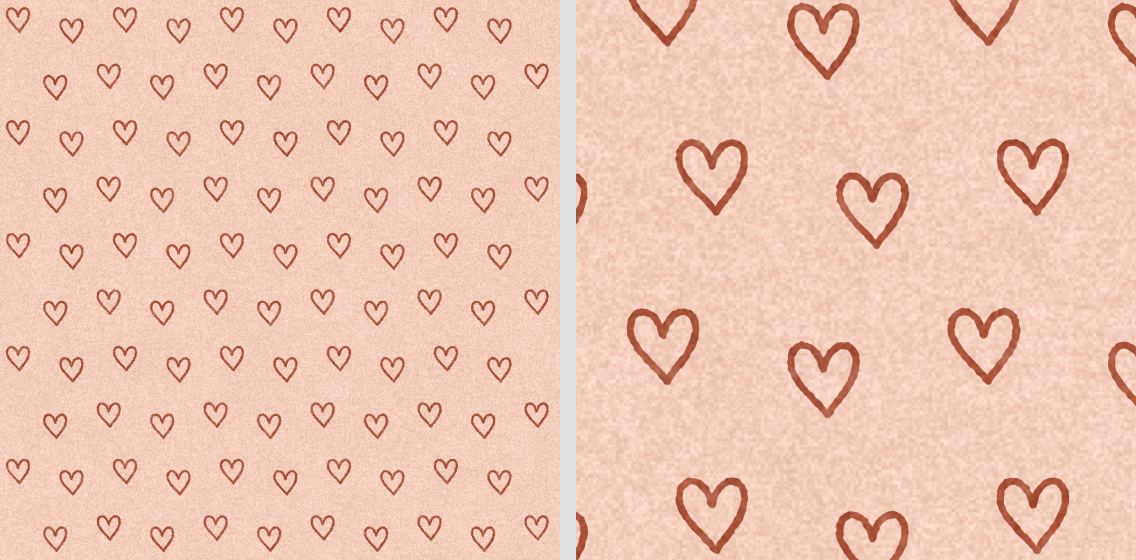
Left, the full canvas; right, a detail of the centre.
Reproduce this pattern procedurally as a WebGL 1 fragment shader.

```glsl
precision highp float;
// Rows of small hand-drawn heart outlines in rust ink on grainy blush paper.
// Each pixel finds its nearest heart on a staggered grid, then measures the
// distance to a curved outline; value noise adds paper grain and ink wear.

uniform vec2 u_resolution;

#define COUNT 10.0                      // hearts per row, and rows
#define PITCH vec2(0.0955, 0.1008)      // spacing across and down
#define FIRST vec2(0.0322, 0.0355)      // first heart, from the top left
#define ROW_SHIFT 0.0664                // sideways shift of odd rows
#define DROP 0.0200                     // lowering of every other heart
#define HEART_SIZE 0.0208               // half the heart height
#define LINE_HALF 0.0021                // half the line width
#define GRAIN_SCALE 430.0
#define GRAIN_DEPTH 0.17
#define PAPER vec3(0.953, 0.803, 0.738)
#define INK vec3(0.650, 0.305, 0.200)
#define INK_WEAR 0.22

float hash(vec2 p) {
  vec3 q = fract(vec3(p.xyx) * 0.1031);
  q += dot(q, q.yzx + 33.33);
  return fract((q.x + q.y) * q.z);
}

float noise(vec2 p) {
  vec2 cell = floor(p), f = fract(p);
  f = f * f * (3.0 - 2.0 * f);
  return mix(mix(hash(cell), hash(cell + vec2(1.0, 0.0)), f.x),
             mix(hash(cell + vec2(0.0, 1.0)), hash(cell + 1.0), f.x), f.y);
}

vec2 bezier(vec2 a, vec2 b, vec2 c, vec2 d, float t) {
  float s = 1.0 - t;
  return s * s * s * a + 3.0 * s * s * t * b + 3.0 * s * t * t * c + t * t * t * d;
}

// Right half of the outline: notch to side for t in 0..1, side to tip for 1..2.
vec2 halfOutline(float t) {
  vec2 side = vec2(0.94, 0.50);
  if (t < 1.0) return bezier(vec2(0.0, 0.31), vec2(0.19, 1.20), vec2(0.95, 1.17), side, t);
  return bezier(side, vec2(0.94, -0.06), vec2(0.25, -0.62), vec2(0.0, -1.0), t - 1.0);
}

float segmentDistance(vec2 p, vec2 a, vec2 b) {
  vec2 ap = p - a, ab = b - a;
  return length(ap - ab * clamp(dot(ap, ab) / dot(ab, ab), 0.0, 1.0));
}

float heartDistance(vec2 p) {
  p.x -= 0.09 * max(0.31 - p.y, 0.0);   // the tip leans to the right
  p.x = abs(p.x);
  float nearest = 10.0;
  vec2 start = halfOutline(0.0);
  for (int i = 1; i <= 18; i++) {
    vec2 end = halfOutline(float(i) / 9.0);
    nearest = min(nearest, segmentDistance(p, start, end));
    start = end;
  }
  return nearest;
}

void main() {
  float shortSide = min(u_resolution.x, u_resolution.y);
  vec2 uv = gl_FragCoord.xy / shortSide;
  vec2 fromTop = vec2(uv.x, u_resolution.y / shortSide - uv.y);

  // Nearest heart on the staggered grid
  float row = clamp(floor((fromTop.y - FIRST.y - 0.5 * DROP) / PITCH.y + 0.5), 0.0, COUNT - 1.0);
  float startX = FIRST.x + ROW_SHIFT * mod(row, 2.0);
  float column = clamp(floor((fromTop.x - startX) / PITCH.x + 0.5), 0.0, COUNT - 1.0);
  vec2 center = vec2(startX, FIRST.y) + vec2(column, row) * PITCH;
  center.y += DROP * mod(column + row, 2.0);
  vec2 local = (fromTop - center) * vec2(1.0, -1.0) / HEART_SIZE;

  // Paper: fine speckle, a faint thread texture and soft blotches
  float speckle = noise(uv * GRAIN_SCALE) - 0.5;
  float fine = hash(floor(uv * GRAIN_SCALE * 1.4)) - 0.5;
  float thread = noise(uv * vec2(300.0, 60.0)) + noise(uv * vec2(60.0, 300.0)) - 1.0;
  float blotch = noise(uv * 14.0) - 0.5;
  float grain = 0.55 * speckle + 0.35 * fine + 0.12 * thread + 0.08 * blotch;
  vec3 color = PAPER + GRAIN_DEPTH * grain * vec3(0.60, 1.0, 1.10);

  // Ink: slightly rough edges, mottled and faded a little differently per heart
  float edge = heartDistance(local) * HEART_SIZE - LINE_HALF;
  edge += 0.0007 * speckle;
  float soft = 0.75 / shortSide;
  float coverage = 1.0 - smoothstep(-soft, soft, edge);
  float strength = hash(vec2(column, row) + 7.0);
  float fade = INK_WEAR * (0.25 * strength + 0.75 * smoothstep(0.45, 0.95, noise(uv * 110.0)));
  vec3 ink = INK + grain * vec3(0.18, 0.16, 0.13);
  color = mix(color, mix(ink, PAPER, fade), coverage);

  gl_FragColor = vec4(clamp(color, 0.0, 1.0), 1.0);
}
```
